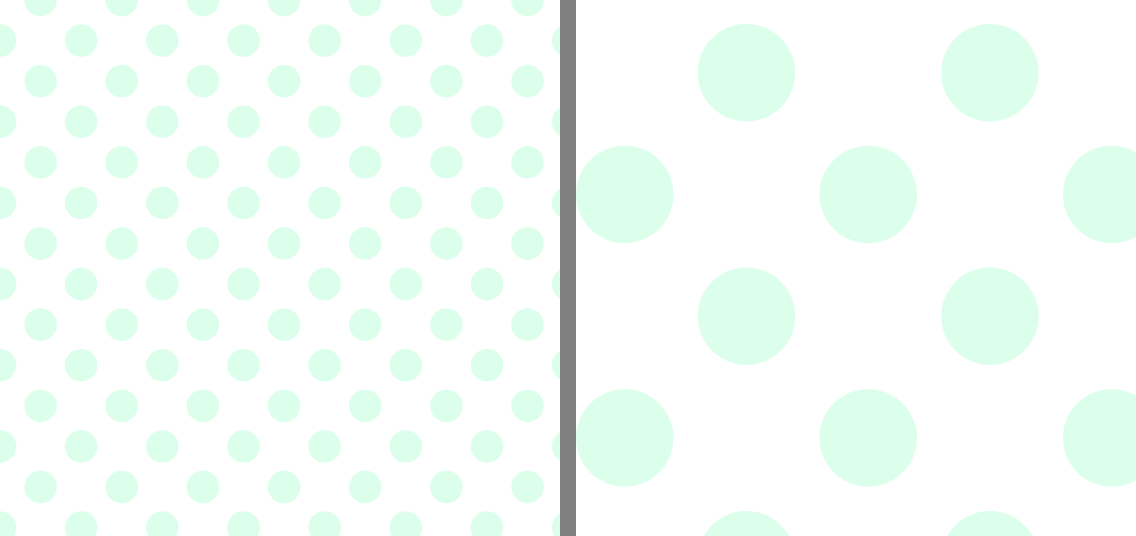
Left, the full canvas; right, a detail of the centre.
Reproduce this pattern procedurally as a WebGL 2 fragment shader.

```glsl
#version 300 es
precision highp float;

#define REPEATS_ACROSS 6.9
#define DOT_RADIUS 0.2
#define PAPER_COLOR vec3(1.0, 1.0, 1.0)
#define DOT_COLOR vec3(0.86, 1.0, 0.92)

uniform vec2 u_resolution;
out vec4 fragColor;

// Distance to the nearest point of a unit grid that passes through offset
float gridDistance(vec2 p, vec2 offset) {
    return length(fract(p - offset + 0.5) - 0.5);
}

void main() {
    // Cell units, measured from the top left corner
    float cellsPerPixel = REPEATS_ACROSS / u_resolution.x;
    vec2 fromTop = vec2(gl_FragCoord.x, u_resolution.y - gl_FragCoord.y);
    vec2 p = fromTop * cellsPerPixel;

    // Two interleaved grids make the staggered rows
    float centerDistance = min(gridDistance(p, vec2(0.0, 0.5)),
                               gridDistance(p, vec2(0.5, 0.0)));

    // Dots with a one-pixel soft edge
    float edge = (centerDistance - DOT_RADIUS) / cellsPerPixel;
    float dotMask = clamp(0.5 - edge, 0.0, 1.0);
    fragColor = vec4(mix(PAPER_COLOR, DOT_COLOR, dotMask), 1.0);
}
```
